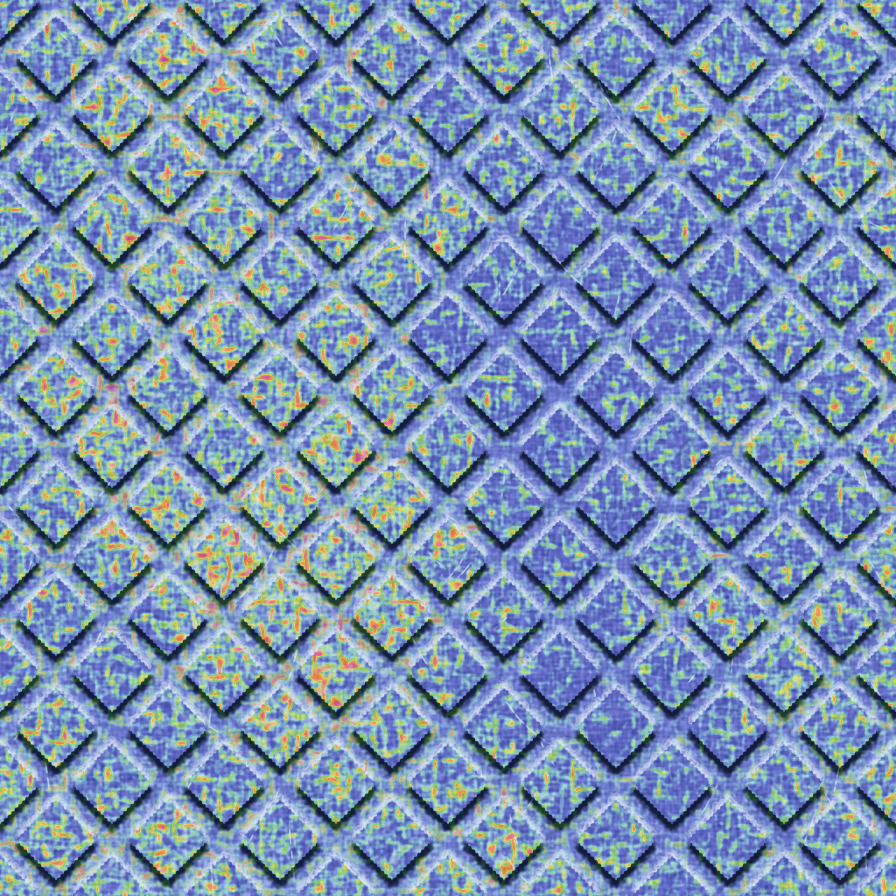
This texture map is drawn by a three.js fragment shader. Its source:

```glsl
// Worn blue metal with an 8 by 8 staggered grid of raised, iridescent diamonds.
varying vec2 vUv;

const float REPEATS = 8.0;
const float TAU = 6.2831853;
const int SCRATCHES = 80;

const vec3 DEEP_BLUE = vec3(0.37, 0.41, 0.76);
const vec3 SKY = vec3(0.46, 0.60, 0.80);
const vec3 AQUA = vec3(0.54, 0.76, 0.77);
const vec3 GREEN = vec3(0.57, 0.80, 0.46);
const vec3 YELLOW = vec3(0.83, 0.78, 0.36);
const vec3 ORANGE = vec3(0.91, 0.53, 0.33);
const vec3 MAGENTA = vec3(0.76, 0.34, 0.62);
const vec3 LAVENDER = vec3(0.49, 0.56, 0.84);
const vec3 NAVY = vec3(0.05, 0.09, 0.20);
const vec3 DARK_GREEN = vec3(0.08, 0.22, 0.13);
const vec3 FROST = vec3(0.87, 0.92, 0.97);

vec2 hash2(vec2 p) {
  vec3 q = fract(p.xyx * vec3(0.1031, 0.1030, 0.0973));
  q += dot(q, q.yzx + 33.33);
  return fract((q.xx + q.yz) * q.zy);
}

float cornerSlope(vec2 corner, vec2 offset, vec2 period, float seed) {
  float angle = TAU * hash2(mod(corner, period) + seed).x;
  return dot(vec2(cos(angle), sin(angle)), offset);
}

// Gradient noise that tiles over the unit square.
float noise(vec2 uv, vec2 period, float seed) {
  vec2 p = uv * period, i = floor(p), f = p - i;
  vec2 w = f * f * f * (f * (f * 6.0 - 15.0) + 10.0);
  vec2 e = vec2(1.0, 0.0);
  float low = mix(cornerSlope(i, f, period, seed),
                  cornerSlope(i + e, f - e, period, seed), w.x);
  float high = mix(cornerSlope(i + e.yx, f - e.yx, period, seed),
                   cornerSlope(i + 1.0, f - 1.0, period, seed), w.x);
  return 1.4 * mix(low, high, w.y);
}

float roundedBox(vec2 p, float halfSize, float radius) {
  vec2 q = abs(p) - halfSize + radius;
  return length(max(q, 0.0)) + min(max(q.x, q.y), 0.0) - radius;
}

// Colour ramp of the oxide film, from clean blue to burnt magenta.
vec3 oxide(float heat) {
  vec3 c = mix(DEEP_BLUE, SKY, smoothstep(-0.12, 0.20, heat));
  c = mix(c, AQUA, smoothstep(0.20, 0.36, heat));
  c = mix(c, GREEN, smoothstep(0.38, 0.48, heat));
  c = mix(c, YELLOW, smoothstep(0.52, 0.62, heat));
  c = mix(c, ORANGE, smoothstep(0.66, 0.76, heat));
  return mix(c, MAGENTA, smoothstep(0.82, 0.94, heat));
}

// Thin, slightly bent strokes, mostly upright.
float scratches(vec2 uv) {
  float total = 0.0;
  for (int i = 0; i < SCRATCHES; i++) {
    float n = float(i);
    vec2 shape = hash2(vec2(n, 41.0));
    vec2 d = fract(uv - hash2(vec2(n, 7.0)) + 0.5) - 0.5;
    float angle = (shape.x - 0.5) * 1.7;
    float along = dot(d, vec2(sin(angle), cos(angle)));
    float across = dot(d, vec2(cos(angle), -sin(angle)));
    float reach = mix(0.012, 0.055, shape.y * shape.y);
    across += (shape.x - 0.5) * 8.0 * along * along;
    float line = 1.0 - smoothstep(0.0003, 0.0017, abs(across));
    total += line * (1.0 - smoothstep(0.5 * reach, reach, abs(along)));
  }
  return min(total, 1.0);
}

void main() {
  // Diagonal axes turn the staggered diamonds into a plain square grid.
  vec2 cell = vUv * REPEATS;
  vec2 diagonal = vec2(cell.x + cell.y, cell.y - cell.x);
  vec2 id = floor(diagonal + 0.5);
  vec2 local = diagonal - id;
  vec2 centre = mod(0.5 * vec2(id.x - id.y, id.x + id.y), REPEATS);

  // Noise layers: broad wear, blocky flakes, woven grain.
  float wear = noise(vUv, vec2(4.0), 3.0) + 0.5 * noise(vUv, vec2(11.0), 9.0)
             + 0.5 * cos(TAU * (vUv.x - 0.23));
  float flakes = max(noise(vUv, vec2(52.0, 96.0), 17.0),
                     noise(vUv, vec2(104.0, 48.0), 29.0));
  float fine = noise(vUv, vec2(190.0), 37.0);
  float weave = noise(vUv, vec2(50.0, 250.0), 43.0)
              + noise(vUv, vec2(250.0, 50.0), 53.0);

  // Relief: toothed edge, shadow below, frosted bevel above.
  vec2 teeth = 0.007 * sin(TAU * 16.0 * local.yx);
  float edge = roundedBox(local + teeth, 0.358, 0.035);
  float outside = smoothstep(-0.010, 0.014, edge);
  float below = roundedBox(local + 0.065, 0.355, 0.05);
  float above = roundedBox(local - 0.060, 0.355, 0.05);
  float shadow = outside * (1.0 - smoothstep(-0.025, 0.065, below + 0.02 * fine));
  float bevel = outside * (1.0 - smoothstep(-0.02, 0.055, above + 0.07 * fine));

  // Oxide film, varied per diamond.
  float variation = (hash2(centre * 2.0 + 5.0).x - 0.5) * 0.14 * (1.0 - outside);
  float heat = flakes + 0.20 * wear + 0.20 * fine + 0.10 * weave + variation;
  vec3 color = oxide(heat);
  color = mix(color, LAVENDER, 0.35 * outside);
  color += 0.075 * weave + 0.07 * fine;

  // Frost, shadow and scratches.
  float dust = smoothstep(0.25, 0.75, noise(vUv, vec2(85.0), 61.0) + 0.25 * wear);
  color = mix(color, FROST, 0.35 * dust);
  color = mix(color, FROST, bevel * clamp(0.68 + 0.5 * fine, 0.0, 1.0));
  vec3 shade = mix(NAVY, DARK_GREEN, smoothstep(0.15, 0.45, heat));
  color = mix(color, shade, 0.95 * shadow);
  float broken = smoothstep(-0.35, 0.25, noise(vUv, vec2(120.0), 71.0));
  color = mix(color, FROST, 0.65 * broken * scratches(vUv) * (1.0 - 0.7 * shadow));
  gl_FragColor = vec4(clamp(color, 0.0, 1.0), 1.0);
}
```
